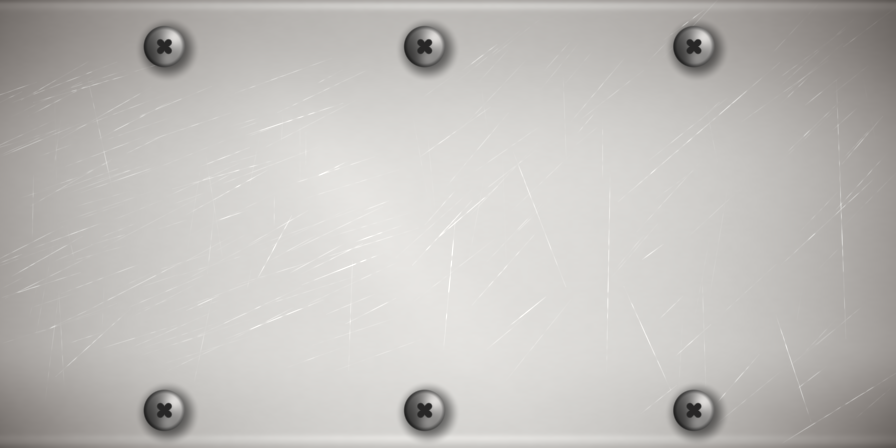
Write a WebGL 2 fragment shader that draws this texture.

```glsl
#version 300 es
precision highp float;
// Brushed, scratched metal plate held by two rows of cross-head screws.

#define SCREW_RADIUS 0.046
#define SCREW_TOP 0.896
#define SCREW_BOTTOM 0.084
#define SCRATCH_WIDTH 0.0005
#define SCRATCH_GAIN 0.12
#define LEFT_SCRATCHES 120
#define RIGHT_SCRATCHES 70
#define UPRIGHT_SCRATCHES 36
#define GRAIN 0.005

uniform vec2 u_resolution;
out vec4 outColor;

// Long scratches: start.xy, end.xy
const vec4 LONG_SCRATCHES[11] = vec4[11](
  vec4(1.867, 0.82, 1.888, 0.245), vec4(1.362, 0.61, 1.354, 0.17),
  vec4(1.146, 0.66, 1.263, 0.36), vec4(1.016, 0.505, 0.99, 0.22),
  vec4(1.393, 0.36, 1.497, 0.13), vec4(1.732, 0.297, 1.81, 0.06),
  vec4(0.651, 0.518, 0.573, 0.375), vec4(1.38, 0.55, 1.74, 0.86),
  vec4(1.745, 0.01, 2.0, 0.167), vec4(1.745, 0.41, 1.95, 0.60),
  vec4(0.125, 0.16, 0.29, 0.31));

vec2 hash2(vec2 p) {
  vec3 q = fract(p.xyx * vec3(0.1031, 0.1030, 0.0973));
  q += dot(q, q.yzx + 33.33);
  return fract((q.xx + q.yz) * q.zy);
}

float noise(vec2 p) {
  vec2 i = floor(p), f = fract(p);
  f = f * f * (3.0 - 2.0 * f);
  float low = mix(hash2(i).x, hash2(i + vec2(1, 0)).x, f.x);
  float high = mix(hash2(i + vec2(0, 1)).x, hash2(i + vec2(1, 1)).x, f.x);
  return mix(low, high, f.y);
}

float bell(float x, float width) {
  return exp(-x * x / (width * width));
}

// Tapered line from a to b
float scratch(vec2 p, vec2 a, vec2 b, float px) {
  vec2 along = b - a;
  float t = clamp(dot(p - a, along) / dot(along, along), 0.0, 1.0);
  float d = length(p - a - along * t);
  float taper = smoothstep(0.0, 0.25, t) * smoothstep(1.0, 0.7, t);
  return smoothstep(SCRATCH_WIDTH + px, 0.0, d) * (0.2 + 0.8 * taper);
}

// Random scratches sharing one direction, inside a box
float scratchField(vec2 p, vec2 lo, vec2 hi, float angle, float spread,
                   float reach, int count, float seed, float px) {
  float sum = 0.0;
  for (int i = 0; i < count; i++) {
    vec2 place = hash2(vec2(float(i) + 1.0, seed));
    vec2 kind = hash2(vec2(float(i) + 7.0, seed + 19.0));
    float turn = angle + (kind.x - 0.5) * spread;
    vec2 arm = vec2(cos(turn), sin(turn)) * reach * (0.2 + 0.8 * kind.y);
    vec2 mid = mix(lo, hi, place);
    float depth = fract(kind.x * 7.3 + kind.y * 3.1);
    sum += scratch(p, mid - arm, mid + arm, px) * (0.15 + 0.6 * depth * depth);
  }
  return sum;
}

float plateShade(vec2 p) {
  float dx = p.x - 0.98;
  float dx2 = dx * dx;
  float shade = 0.875 - 0.17 * dx2 - 0.09 * dx2 * dx2;
  shade -= (0.15 + 0.05 * dx2) * pow(smoothstep(0.5, 1.0, p.y), 1.7);
  shade -= (0.045 + 0.15 * dx2) * smoothstep(0.25, 0.0, p.y);
  // Diagonal sheen
  vec2 q = p - vec2(0.82, 0.52);
  float across = dot(q, normalize(vec2(0.545, 0.44)));
  float along = dot(q, normalize(vec2(0.44, -0.545)));
  shade += 0.03 * bell(across, 0.10) * bell(along, 0.42);
  // Bevelled strips along both long edges
  float middle = bell(dx, 0.8);
  shade += (0.02 + 0.07 * middle) * bell(p.y - 0.986, 0.009);
  shade -= 0.06 * smoothstep(0.990, 1.0, p.y);
  shade += (0.02 + 0.04 * middle) * bell(p.y - 0.022, 0.008);
  shade -= 0.06 * smoothstep(0.014, 0.0, p.y);
  return shade;
}

vec3 addScrew(vec3 color, vec2 q, float px) {
  vec2 n = q / SCREW_RADIUS;
  float r = length(n);
  float edge = px / SCREW_RADIUS;
  float shadow = length(n - vec2(0.15, -0.15));
  color *= 1.0 - 0.5 * smoothstep(1.6, 0.75, shadow);
  // Domed head lit from the upper right
  vec2 glint = n - vec2(0.4, 0.4);
  float dome = 0.42 + 0.26 * dot(n, vec2(0.85, 0.4)) + 0.30 * exp(-4.0 * dot(glint, glint));
  dome += 0.16 * bell(length(n - vec2(0.1, -0.65)), 0.4);
  dome *= 1.0 - 0.4 * smoothstep(0.78, 1.0, r);
  // Cross recess turned by an eighth
  vec2 c = abs(vec2(n.x + n.y, n.x - n.y) * 0.7071);
  float recess = length(vec2(max(max(c.x, c.y) - 0.28, 0.0), min(c.x, c.y))) - 0.16;
  dome = mix(dome, 0.15, smoothstep(edge, -edge, recess));
  return mix(color, dome * vec3(1.01, 1.0, 0.99), smoothstep(1.0 + edge, 1.0 - edge, r));
}

void main() {
  vec2 p = gl_FragCoord.xy / u_resolution.y;
  float px = 1.0 / u_resolution.y;
  float shade = plateShade(p);
  shade += GRAIN * (noise(p * vec2(70.0, 160.0)) + noise(p * 45.0) - 1.0);
  // Scratches
  float marks = scratchField(p, vec2(0.0, 0.2), vec2(0.85, 0.86), 0.40, 0.25, 0.13, LEFT_SCRATCHES, 3.0, px);
  marks += scratchField(p, vec2(0.85, 0.1), vec2(2.0, 0.95), 0.75, 0.3, 0.12, RIGHT_SCRATCHES, 11.0, px);
  marks += 0.5 * scratchField(p, vec2(0.05, 0.2), vec2(1.95, 0.8), 1.57, 0.5, 0.13, UPRIGHT_SCRATCHES, 23.0, px);
  for (int i = 0; i < LONG_SCRATCHES.length(); i++) {
    vec4 s = LONG_SCRATCHES[i];
    marks += 0.75 * scratch(p, s.xy, s.zw, px);
  }
  // Worn gaps break the scratches into dashes
  float wear = 0.2 + 1.1 * smoothstep(0.2, 0.8, noise(p * 85.0)) * (0.5 + noise(p * 17.0));
  shade += SCRATCH_GAIN * min(marks, 1.2) * wear;
  // Darker metal is warmer
  vec3 color = shade + mix(vec3(0.014, -0.006, -0.020), vec3(0.004, -0.002, -0.014), smoothstep(0.5, 0.85, shade));
  // Two rows of three screws
  for (int i = 0; i < 6; i++) {
    float column = float(i % 3);
    float x = 0.367 + 0.571 * column + 0.010 * column * column;
    float y = i < 3 ? SCREW_TOP : SCREW_BOTTOM;
    color = addScrew(color, p - vec2(x, y), px);
  }
  outColor = vec4(clamp(color, 0.0, 1.0), 1.0);
}
```
